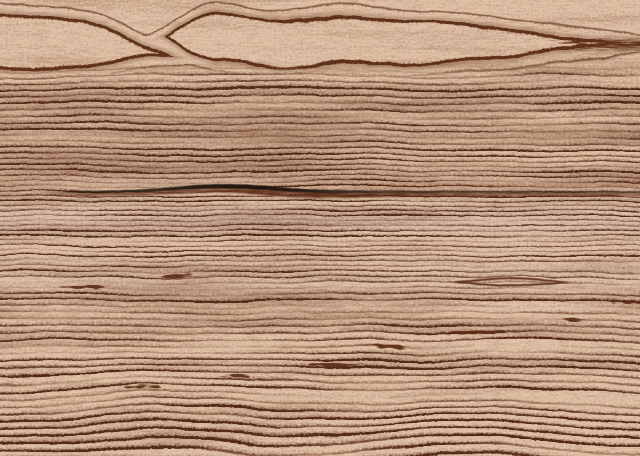
Reproduce this texture procedurally as a WebGL 1 fragment shader.

```glsl
precision highp float;
// Sawn softwood board with horizontal grain: a warped ring phase draws fine
// dark latewood lines, contours of spindle shapes draw the broad loops on top,
// and a crack, short resin flecks and fibre noise finish the surface.
uniform vec2 u_resolution;

const vec3 PALE = vec3(0.875, 0.755, 0.650);
const vec3 MID = vec3(0.630, 0.475, 0.380);
const vec3 DARK = vec3(0.320, 0.165, 0.090);
const vec3 RESIN = vec3(0.350, 0.165, 0.080);
const vec3 CRACK = vec3(0.110, 0.075, 0.050);

float hash(float n) {
  return fract(sin(n * 12.9898) * 4375.85);
}

vec2 gradient(vec2 cell) {
  float a = 6.2832 * fract(sin(dot(cell, vec2(127.1, 311.7))) * 4375.85);
  return vec2(cos(a), sin(a));
}

// Gradient noise, roughly -0.7 to 0.7
float noise(vec2 p) {
  vec2 i = floor(p), f = fract(p);
  vec2 u = f * f * f * (f * (f * 6.0 - 15.0) + 10.0);
  vec2 e = vec2(1.0, 0.0);
  float low = mix(dot(gradient(i), f), dot(gradient(i + e.xy), f - e.xy), u.x);
  float high = mix(dot(gradient(i + e.yx), f - e.yx), dot(gradient(i + e.xx), f - e.xx), u.x);
  return mix(low, high, u.y);
}

float bell(float x, float centre, float width) {
  float d = (x - centre) / width;
  return exp(-d * d);
}

float stroke(float d, float halfWidth, float soft) {
  return 1.0 - smoothstep(halfWidth - soft, halfWidth + soft, abs(d));
}

// Signed height above a spindle; taper is 1 in its body and 0 past its ends
float spindle(float t, float centre, float halfHeight, float gap, float taper) {
  return abs(t - centre) - mix(-gap, halfHeight, taper);
}

float softMin(float a, float b, float k) {
  float h = clamp(0.5 + 0.5 * (b - a) / k, 0.0, 1.0);
  return mix(b, a, h) - k * h * (1.0 - h);
}

// Growth rings: close in the middle, wider towards the lower edge
float ringPhase(float t) {
  float lower = max(t - 0.76, 0.0);
  return 82.0 * t + 1.2 * sin(13.0 * t) - 105.0 * lower * lower;
}

float ringLine(float phase, float x) {
  float r = fract(phase), id = floor(phase);
  float strength = mix(0.35, 1.25, hash(id)) + 1.1 * noise(vec2(x * 3.0, id * 7.3));
  float line = 0.3 * smoothstep(0.2, 0.65, r) + 0.7 * smoothstep(0.52, 0.8, r);
  return line * (1.0 - smoothstep(0.84, 1.0, r)) * max(strength, 0.1);
}

float loopField(float x, float t) {
  float leftTaper = 1.0 - smoothstep(0.1, 0.52, x);
  float left = spindle(t, 0.09 + 0.25 * x * x, 0.057, 0.03, leftTaper);
  float rightTaper = smoothstep(0.29, 0.48, x) * (1.0 - smoothstep(0.75, 1.8, x));
  float centre = 0.082 + 0.016 * smoothstep(0.4, 1.3, x) + 0.014 * bell(x, 0.62, 0.1);
  return softMin(left, spindle(t, centre, 0.05, 0.03, rightTaper), 0.012);
}

// Short ragged resin streaks scattered over the lower half
float flecks(vec2 p, float ragged) {
  float sum = 0.0;
  for (int i = 0; i < 9; i++) {
    float n = float(i);
    vec2 c = vec2(fract(n * 0.618 + 0.28) * 1.4, mix(0.6, 0.87, fract(n * 0.37)));
    vec2 size = vec2(mix(0.03, 0.07, hash(n + 3.0)), 0.005);
    float d = length((p - c) / size) + ragged;
    sum = max(sum, 1.0 - smoothstep(0.5, 1.1, d));
  }
  return sum;
}

void main() {
  vec2 p = gl_FragCoord.xy / u_resolution.y;
  float x = p.x, t = 1.0 - p.y;
  float pixel = 1.0 / u_resolution.y;

  // Grain at three scales, and the slow bending of the rings
  float fibre = noise(vec2(x * 28.0, t * 230.0));
  float speckle = noise(vec2(x * 170.0, t * 210.0));
  float jag = noise(vec2(x * 45.0, t * 60.0));
  float bendSize = mix(0.013, 0.036, smoothstep(0.72, 1.0, t));
  float bend = bendSize * noise(vec2(x * 2.4, t * 4.0) + 5.0);
  bend += 0.006 * noise(vec2(x * 8.0, t * 14.0)) + 0.0016 * jag;

  // Broad tone bands and fine rings
  float tone = 0.05 + 0.17 * bell(t, 0.27, 0.09) + 0.17 * bell(t, 0.39, 0.04);
  tone += 0.09 * bell(t, 0.48, 0.025) + 0.10 * bell(t, 0.66, 0.06);
  tone += 0.26 * noise(vec2(x * 1.3, t * 22.0)) + 0.16 * noise(vec2(x * 4.0, t * 60.0));
  float ringArea = smoothstep(0.145, 0.175, t + bend);
  float boldness = mix(0.68, 0.86, smoothstep(0.82, 0.95, t));
  tone += ringArea * boldness * ringLine(ringPhase(t + bend) + 0.12 * speckle, x);
  tone = max(tone, 0.03) + 0.13 * fibre + 0.17 * speckle;
  tone = clamp(tone, 0.0, 1.0);
  vec3 color = mix(PALE, MID, min(tone * 2.2, 1.0));
  color = mix(color, DARK, smoothstep(0.38, 0.95, tone));
  float mauve = bell(t, 0.48, 0.04) + 0.5 * bell(t, 0.6, 0.04);
  color += vec3(-0.015, -0.005, 0.02) * mauve;

  // Broad loops, their echo line and the dark feathered tip
  float wander = 0.014 * noise(vec2(x * 6.0, t * 9.0)) + 0.003 * noise(vec2(x * 30.0, t * 20.0));
  float field = loopField(x, t + 0.5 * bend) + wander + 0.002 * speckle;
  float loops = stroke(field, 0.0032, pixel) + 0.25 * stroke(field - 0.004, 0.007, 0.006);
  loops += 0.65 * stroke(field - 0.026, 0.002, pixel);
  float inside = 1.0 - smoothstep(-0.004, 0.002, field);
  float feather = smoothstep(1.2, 1.34, x + 0.12 * fibre + 0.05 * jag);
  float tip = feather * max(inside, bell(t, 0.098, 0.014)) * (0.85 + 0.7 * fibre);
  loops = max(loops * (1.0 - ringArea), tip);

  // Thin lens and flecks lower down
  float lensTaper = bell(x, 1.12, 0.13);
  float lens = spindle(t + 0.3 * bend, 0.618, 0.008, 0.006, lensTaper) + 0.001 * jag;
  loops = max(loops, 0.9 * stroke(lens, 0.0022, pixel) * smoothstep(0.25, 0.5, lensTaper));
  loops = max(loops, 0.9 * flecks(vec2(x, t + bend), 0.8 * jag + 0.6 * fibre));
  color = mix(color, RESIN, clamp(loops, 0.0, 0.95));

  // Long crack with a brown shadow below it
  float gap = t - 0.421 + 0.013 * bell(x, 0.49, 0.15) + 0.001 * jag;
  float reach = smoothstep(0.07, 0.2, x);
  float depth = 0.009 + 0.007 * bell(x, 0.6, 0.25);
  float shadow = smoothstep(0.0, 0.003, gap) * (1.0 - smoothstep(depth - 0.003, depth + 0.003, gap));
  color = mix(color, RESIN, shadow * reach * (0.5 + 0.3 * bell(x, 0.65, 0.35) + 0.3 * fibre));
  float split = stroke(gap, 0.0022 + 0.0022 * bell(x, 0.52, 0.2), pixel);
  color = mix(color, CRACK, split * reach * (0.55 + 0.4 * bell(x, 0.55, 0.35)));
  gl_FragColor = vec4(color, 1.0);
}
```
